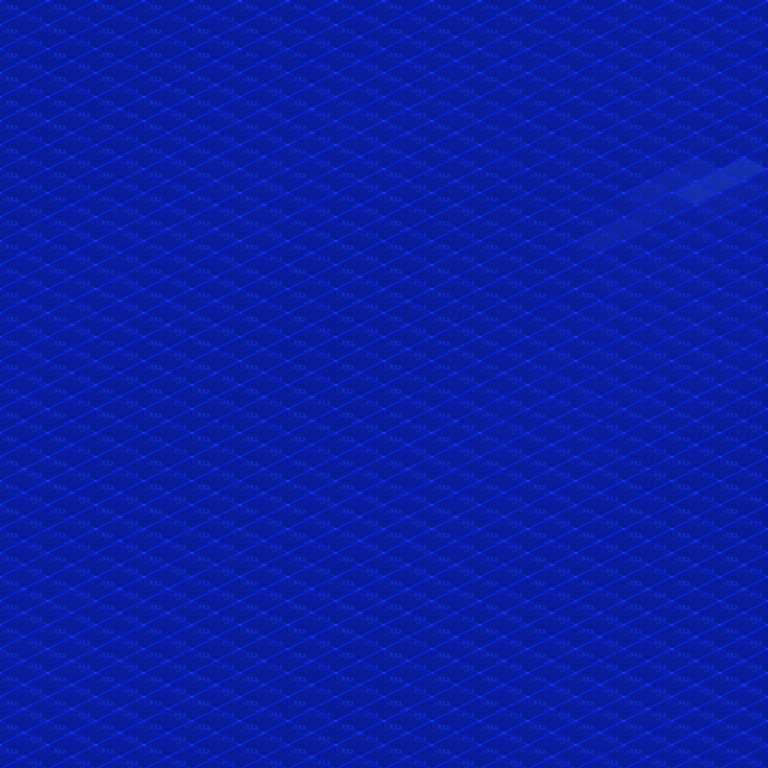
Reproduce this pattern procedurally as a Shadertoy shader.

```glsl
// Deep blue isometric lattice of fine dashed lines, dotted edge marks and a few lit tiles.

const vec2  REPEATS      = vec2(16.0, 32.0);   // diamonds across and down
const float ROW_SHIFT    = 0.04;               // vertical offset in rows
const float LINE_WIDTH   = 0.0024;
const vec2  NODE_HALF    = vec2(0.0026, 0.0012);
const vec2  MARK_HALF    = vec2(0.0086, 0.0027);
const float MARK_PITCH   = 0.0058;
const float DASHES       = 8.0;                // dashes along one tile edge
const vec3  BASE_COLOR   = vec3(0.036, 0.098, 0.590);
const vec3  SHEEN_COLOR  = vec3(0.040, 0.130, 0.665);
const vec3  LINE_COLOR   = vec3(0.040, 0.130, 0.860);
const vec3  MARK_COLOR   = vec3(0.045, 0.165, 0.760);
const vec3  NODE_COLOR   = vec3(0.045, 0.250, 0.890);
const vec3  GLOW_COLOR   = vec3(0.140, 0.300, 0.820);

// Lit runs of tiles: row, first tile, tile count, strength
const vec4 STREAKS[5] = vec4[5](
    vec4(22.0, 6.0, 3.0, 0.36),
    vec4(21.0, 5.0, 3.0, 0.13),
    vec4(22.0, 2.0, 2.0, 0.14),
    vec4(22.0, 4.0, 2.0, 0.08),
    vec4(23.0, 6.0, 3.0, 0.08));

float hash(vec2 p) {
    return fract(sin(dot(p, vec2(127.1, 311.7))) * 4375.85);
}

// Signed offset to the nearest integer
vec2 nearest(vec2 p) {
    return p - floor(p + 0.5);
}

// Converts a tile-space offset to canvas units
vec2 toCanvas(vec2 d) {
    return 0.5 * vec2(d.x + d.y, d.x - d.y) / REPEATS;
}

// Antialiased coverage of a band of given half width
float band(float d, float halfWidth, float px) {
    return clamp((halfWidth - abs(d)) / px + 0.5, 0.0, 1.0);
}

// Broad uneven tint from layered sines
float layeredSines(vec2 p) {
    return 0.5 + 0.25 * sin(p.x * 9.0 + 2.0 * sin(p.y * 5.0))
               + 0.25 * sin(p.y * 13.0 - p.x * 6.0);
}

// Strength of light on one tile
float tileGlow(vec2 tile, vec2 uv) {
    vec2 d = (uv - vec2(0.86, 0.75)) / vec2(0.24, 0.22);
    float glow = exp(-dot(d, d)) * (0.02 + 0.045 * hash(floor(tile / vec2(1.0, 3.0))));
    for (int i = 0; i < 5; i++) {
        vec4 s = STREAKS[i];
        float along = tile.y - s.y;
        if (tile.x == s.x && along >= 0.0 && along < s.z) glow += s.w;
    }
    return glow;
}

void mainImage(out vec4 fragColor, in vec2 fragCoord) {
    float px = 1.0 / iResolution.y;
    vec2 uv = fragCoord * px;

    // Tile axes: x is constant on rising lines, y on falling lines
    vec2 grid = vec2(uv.x, 1.0 - uv.y) * REPEATS - vec2(0.0, ROW_SHIFT);
    vec2 iso = vec2(grid.x + grid.y, grid.x - grid.y);
    vec2 tile = floor(iso);
    vec2 inTile = fract(iso);
    vec2 edge = nearest(iso);
    vec2 spacing = vec2(1.0 / length(REPEATS));

    // Tile body with a broad tint and a fine mottled sheen
    float mottle = 0.5 + 0.5 * sin(inTile.x * 21.0 + 1.5 * sin(inTile.y * 17.0));
    float sheen = 0.22 * layeredSines(uv) + 0.08 * hash(tile);
    sheen += smoothstep(0.35, 0.95, inTile.y) * mix(0.15, 0.65, mottle);
    sheen += 0.15 * mottle;
    vec3 color = mix(BASE_COLOR, SHEEN_COLOR, min(sheen, 1.0));

    // Lit tiles
    color = mix(color, GLOW_COLOR, tileGlow(tile, uv));

    // Lattice lines, dashed along their length
    vec2 dist = edge * spacing;
    vec2 dash = 0.5 + 0.5 * cos(6.2832 * DASHES * iso.yx);
    float rising = band(dist.x, 0.5 * LINE_WIDTH, px) * mix(0.62, 1.0, dash.x);
    float falling = band(dist.y, 0.5 * LINE_WIDTH, px) * mix(0.10, 0.50, dash.y);
    color = mix(color, LINE_COLOR, max(rising, falling));

    // Dotted marks at the middle of falling edges
    vec2 mark = toCanvas(vec2(inTile.x - 0.5, edge.y));
    float dots = 0.5 + 0.5 * cos(6.2832 * mark.x / MARK_PITCH);
    float area = band(mark.x, MARK_HALF.x, px) * band(mark.y, MARK_HALF.y, px);
    color = mix(color, MARK_COLOR, area * mix(0.12, 0.85, dots));

    // Bright crossings
    vec2 node = toCanvas(edge);
    float spark = band(node.x, NODE_HALF.x, px) * band(node.y, NODE_HALF.y, px);
    color = mix(color, NODE_COLOR, spark * mix(0.55, 0.95, hash(floor(iso + 0.5))));

    fragColor = vec4(color, 1.0);
}
```
